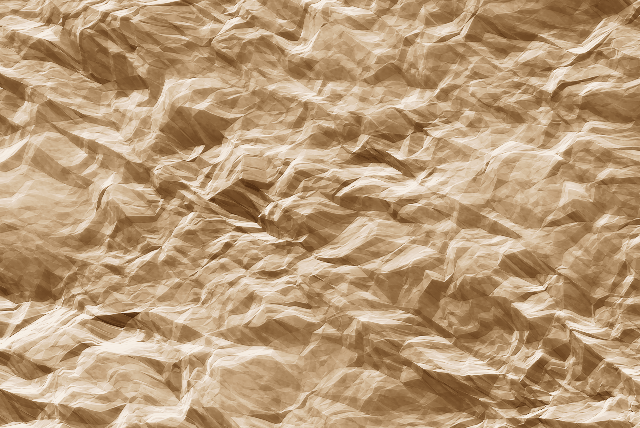
A WebGL 2 fragment shader for this texture:

```glsl
#version 300 es
precision highp float;

uniform vec2 u_resolution;
out vec4 fragColor;

const int TONE_COUNT = 8;
const vec3 PAPER_TONES[TONE_COUNT] = vec3[TONE_COUNT](
    vec3(0.29, 0.16, 0.06), vec3(0.43, 0.28, 0.14),
    vec3(0.55, 0.40, 0.24), vec3(0.66, 0.52, 0.36),
    vec3(0.77, 0.64, 0.49), vec3(0.85, 0.76, 0.64),
    vec3(0.91, 0.85, 0.79), vec3(0.97, 0.94, 0.90));
const float TONE_STOPS[TONE_COUNT] = float[TONE_COUNT](
    0.0, 0.04, 0.16, 0.33, 0.52, 0.735, 0.925, 1.0);

vec3 hash3(vec2 cell) {
    vec3 q = fract(cell.xyx * vec3(0.1031, 0.1030, 0.0973));
    q += dot(q, q.yxz + 33.33);
    return fract((q.xxy + q.yzz) * q.zyx);
}

vec2 rotate(vec2 p, float angle) {
    float c = cos(angle), s = sin(angle);
    return vec2(c * p.x - s * p.y, s * p.x + c * p.y);
}

// Squared distances differ linearly, so every cell is a flat-sided fold.
float facetHeight(vec2 p) {
    vec2 base = floor(p);
    float nearest = 16.0, second = 16.0, lift = 0.0;
    for (int y = -1; y <= 1; y++) {
        for (int x = -1; x <= 1; x++) {
            vec2 cell = base + vec2(x, y);
            vec3 rnd = hash3(cell + 71.0);
            vec2 offset = cell + 0.5 + 0.84 * (rnd.xy - 0.5) - p;
            float d = dot(offset, offset);
            if (d < nearest) {
                second = nearest;
                nearest = d;
                lift = 2.0 * rnd.z - 1.0;
            } else {
                second = min(second, d);
            }
        }
    }
    return (second - nearest) * lift;
}

vec2 layeredWarp(vec2 p, float frequency, float amount) {
    vec2 shift = vec2(0.0);
    for (int i = 0; i < 3; i++) {
        p = rotate(p, 1.1);
        shift += amount * sin(p.yx * frequency + vec2(1.3, 4.1) + shift * frequency);
        frequency *= 2.1;
        amount *= 0.5;
    }
    return shift;
}

// Folds of shrinking size; each larger fold bends the smaller ones on it.
float paperHeight(vec2 p) {
    p += layeredWarp(p, 9.0, 0.014);
    float roughness = 0.9 + 0.3 * sin(p.x * 5.3 + 2.0 * sin(p.y * 4.1)) * sin(p.y * 6.7 + 1.0);
    float height = 0.0, frequency = 4.6, weight = 0.55;
    for (int i = 0; i < 5; i++) {
        float angle = 0.12 + 0.75 * sin(float(i) * 2.4 + 0.4);
        vec2 bent = p + height * vec2(0.5, -0.3);
        vec2 q = rotate(bent, angle) * vec2(0.82, 1.25) * frequency;
        height += weight * facetHeight(q + float(i) * 17.3) / frequency;
        frequency *= 1.8;
        weight *= i == 0 ? 1.75 * roughness : 0.76;
    }
    return height;
}

float broadLight(vec2 p) {
    p += layeredWarp(p, 4.0, 0.07);
    float bands = sin(p.y * 9.0 - p.x * 1.7 + 1.4) * sin(p.x * 3.1 + 0.9);
    return 0.24 * bands + 0.18 * sin(p.x * 5.0 + p.y * 4.0) + 0.18 * (0.75 - p.x);
}

vec3 paperColour(float level) {
    vec3 colour = PAPER_TONES[0];
    for (int i = 1; i < TONE_COUNT; i++) {
        float start = TONE_STOPS[i - 1];
        float blend = clamp((level - start) / (TONE_STOPS[i] - start), 0.0, 1.0);
        colour = mix(colour, PAPER_TONES[i], blend);
    }
    return colour;
}

void main() {
    vec2 p = gl_FragCoord.xy / u_resolution.y;
    vec2 toLight = normalize(vec2(-0.35, 1.0));
    float fine = 0.0017, wide = 0.010;

    // Slopes facing the light, both crisp and softened.
    float centre = paperHeight(p);
    float ahead = paperHeight(p + toLight * fine);
    float behind = paperHeight(p - toLight * fine);
    float crispSlope = (behind - ahead) / (2.0 * fine);
    float softSlope = (paperHeight(p - toLight * wide) - paperHeight(p + toLight * wide)) / (2.0 * wide);

    // Worn ridges catch light and creases hold shade.
    float ridge = (2.0 * centre - ahead - behind) / fine;
    float fibres = facetHeight(rotate(p, 0.4) * vec2(115.0, 160.0));

    float light = 0.43 * crispSlope + 0.28 * softSlope + 0.42 * ridge;
    light += 2.2 * centre + broadLight(p) + 0.26 * fibres;
    float level = 1.0 / (1.0 + exp(-1.7 * (light + 0.03)));
    fragColor = vec4(paperColour(level), 1.0);
}
```
